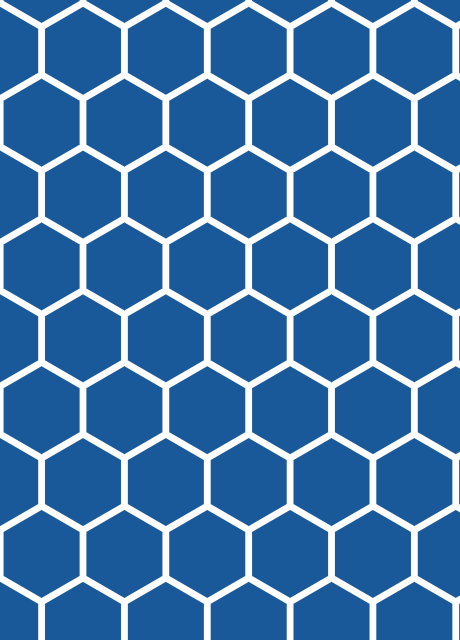
Give the GLSL for this pattern, as a Shadertoy shader.

```glsl
// Honeycomb of solid blue hexagons separated by even white lines.

const vec3 CELL_COLOR = vec3(0.10, 0.35, 0.60);
const vec3 LINE_COLOR = vec3(1.0);
const vec2 PITCH = vec2(0.12943, 0.12968);  // cell width, in canvas heights
const vec2 ORIGIN = vec2(0.1297, 0.9206);   // centre of one cell
const float LINE_WIDTH = 0.082;             // relative to cell width
const float SOFTNESS = 0.65;                // edge half-width in pixels

const vec2 LATTICE = vec2(1.0, 1.7320508);

// Distance from p to the border of its hexagon; neighbours are 1 apart.
float hexBorder(vec2 p) {
    // Two interleaved rectangular grids hold all the cell centres.
    vec2 a = mod(p, LATTICE) - 0.5 * LATTICE;
    vec2 b = mod(p - 0.5 * LATTICE, LATTICE) - 0.5 * LATTICE;
    vec2 q = abs(dot(a, a) < dot(b, b) ? a : b);
    return 0.5 - max(q.x, dot(q, 0.5 * LATTICE));
}

void mainImage(out vec4 fragColor, in vec2 fragCoord) {
    vec2 p = (fragCoord / iResolution.y - ORIGIN) / PITCH;
    float blur = SOFTNESS / (iResolution.y * PITCH.x);

    // Half of each line lies on either side of the border.
    float d = hexBorder(p) - 0.5 * LINE_WIDTH;
    float fill = smoothstep(-blur, blur, d);
    fragColor = vec4(mix(LINE_COLOR, CELL_COLOR, fill), 1.0);
}
```
